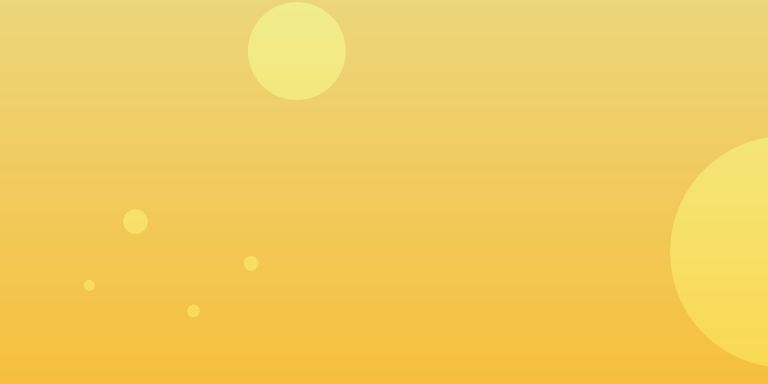
Reproduce this background procedurally as a Shadertoy shader.

```glsl
// Antialiased disc coverage; disc = centre.xy, radius
float discMask(vec2 p, vec3 disc, float pixel) {
    float d = length(p - disc.xy) - disc.z;
    return clamp(0.5 - d / pixel, 0.0, 1.0);
}

void mainImage(out vec4 fragColor, in vec2 fragCoord) {
    // Canvas height is one unit
    float pixel = 1.0 / iResolution.y;
    vec2 p = fragCoord * pixel;

    // Warm vertical gradient
    vec3 amber = vec3(0.965, 0.752, 0.240);
    vec3 paleGold = vec3(0.925, 0.838, 0.480);
    vec3 color = mix(amber, paleGold, p.y);

    // Two large discs and four small bubbles
    vec3 discs[6] = vec3[6](
        vec3(0.773, 0.867, 0.1275),
        vec3(2.047, 0.344, 0.302),
        vec3(0.353, 0.423, 0.032),
        vec3(0.654, 0.314, 0.019),
        vec3(0.233, 0.257, 0.0145),
        vec3(0.504, 0.190, 0.0165)
    );
    float coverage = 0.0;
    for (int i = 0; i < 6; i++) {
        coverage = max(coverage, discMask(p, discs[i], pixel));
    }

    // Discs lift the gradient towards lemon
    vec3 lemonTint = vec3(0.018, 0.092, 0.072);
    fragColor = vec4(color + lemonTint * coverage, 1.0);
}
```
